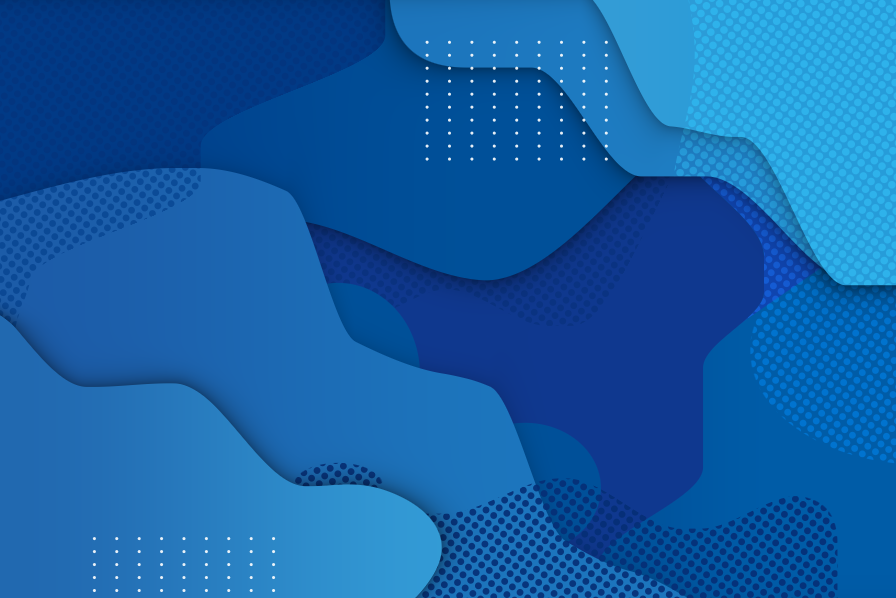
This background is drawn by a WebGL 1 fragment shader. Its source:

```glsl
precision highp float;
uniform vec2 u_resolution;

const vec3 DEEP = vec3(0.0, 0.235, 0.535);
const vec3 OCEAN = vec3(0.0, 0.315, 0.60);
const vec3 LAGOON = vec3(0.0, 0.36, 0.655);
const vec3 INDIGO = vec3(0.06, 0.22, 0.56);
const vec3 ROYAL = vec3(0.06, 0.27, 0.69);
const vec3 NAVY = vec3(0.02, 0.18, 0.46);
const vec3 STEEL = vec3(0.11, 0.36, 0.66);
const vec3 AZURE = vec3(0.11, 0.46, 0.74);
const vec3 SKY = vec3(0.20, 0.61, 0.84);
const vec3 CYAN = vec3(0.18, 0.70, 0.92);
const float DOT_PITCH = 0.0158;
const float DOT_ANGLE = 0.62;
const float DOT_RADIUS = 0.36;
const float SHADOW_WIDTH = 0.016;
const float SLOPE_STEP = 0.004;
const vec2 GRID_STEP = vec2(0.0375, 0.0217);
const float GRID_RADIUS = 0.0025;

float pixel;

float cover(float d) { return clamp(0.5 - d / pixel, 0.0, 1.0); }

float smoothMax(float a, float b, float k) {
  float h = max(k - abs(a - b), 0.0) / k;
  return max(a, b) + h * h * k * 0.25;
}

float ellipse(vec2 p, vec2 center, vec2 radius) {
  return (length((p - center) / radius) - 1.0) * min(radius.x, radius.y);
}

// Approximate distance above a curve, from its height here and one step on
float above(float y, float here, float next) {
  float slope = (next - here) / SLOPE_STEP;
  return (y - here) * inversesqrt(1.0 + slope * slope);
}

float halftone(vec2 p, float radius) {
  float c = cos(DOT_ANGLE), s = sin(DOT_ANGLE);
  vec2 cell = fract(mat2(c, s, -s, c) * p / DOT_PITCH) - 0.5;
  return cover((length(cell) - radius) * DOT_PITCH);
}

float dotGrid(vec2 p, vec2 corner, vec2 count) {
  vec2 i = clamp(floor((p - corner) / GRID_STEP + 0.5), vec2(0.0), count - 1.0);
  return cover(length(p - corner - i * GRID_STEP) - GRID_RADIUS);
}

void layer(inout vec3 color, float d, vec3 fill, float shadow) {
  color *= 1.0 - shadow * exp(-max(d, 0.0) / SHADOW_WIDTH);
  color = mix(color, fill, cover(d));
}

// Wave edges, each a sum of smooth rises
float indigoTop(float x) {
  return 0.633 - 0.102 * smoothstep(0.469, 0.82, x) + 0.303 * smoothstep(0.811, 1.27, x);
}
float indigoSide(float depth) {
  return 1.123 + 0.156 * smoothstep(0.215, 0.43, depth)
    - 0.102 * smoothstep(0.488, 0.615, depth) - 0.176 * smoothstep(0.781, 0.947, depth);
}
float middleWave(float x) {
  return 0.62 + 0.099 * smoothstep(-0.254, 0.293, x) - 0.195 * smoothstep(0.479, 0.596, x)
    - 0.152 * smoothstep(0.332, 0.781, x) - 0.186 * smoothstep(0.82, 0.947, x)
    - 0.146 * smoothstep(0.742, 1.094, x) - 0.059 * smoothstep(1.055, 1.211, x);
}
float lowerWave(float x) {
  return 0.531 - 0.178 * smoothstep(-0.078, 0.146, x) + 0.006 * smoothstep(0.156, 0.283, x)
    - 0.172 * smoothstep(0.293, 0.512, x) + 0.008 * smoothstep(0.518, 0.645, x);
}
float upperWave(float x) {
  return 0.887 - 0.182 * smoothstep(0.889, 1.074, x) - 0.178 * smoothstep(1.182, 1.436, x);
}
float cornerWave(float x) {
  return 1.016 - 0.227 * smoothstep(0.967, 1.123, x)
    - 0.018 * smoothstep(1.113, 1.23, x) - 0.248 * smoothstep(1.24, 1.416, x);
}

void main() {
  vec2 p = gl_FragCoord.xy / u_resolution * vec2(1.5, 1.0);
  pixel = 1.0 / u_resolution.y;
  float x = p.x, y = p.y, depth = 1.0 - y, ahead = x + SLOPE_STEP;
  float dots = halftone(p, DOT_RADIUS);

  // Backdrop with dotted corner and dotted right side
  vec3 color = mix(DEEP, OCEAN, smoothstep(0.0, 0.85, x));
  color = mix(color, LAGOON, smoothstep(1.0, 1.3, x));
  float cornerSide = 0.645 - 0.309 * smoothstep(0.059, 0.244, depth);
  color = mix(color, mix(DEEP, NAVY, 0.15 + 0.35 * dots), cover(x - cornerSide));
  float rightPatch = ellipse(p, vec2(1.543, 0.414), vec2(0.287, 0.191));
  color = mix(color, vec3(0.0, 0.45, 0.81), dots * cover(rightPatch));

  // Indigo basin and its royal dotted shoulder
  float top = above(y, indigoTop(x), indigoTop(ahead));
  float side = above(x, indigoSide(depth), indigoSide(depth + SLOPE_STEP));
  float shoulder = max(-side, 0.482 + 0.69 * (x - 1.273) - y);
  color = mix(color, mix(ROYAL, vec3(0.08, 0.36, 0.83), dots), cover(shoulder));
  float band = 0.469 + 0.047 * smoothstep(0.605, 0.748, x)
    - 0.061 * smoothstep(0.748, 0.918, x) + 0.371 * smoothstep(0.957, 1.23, x);
  vec3 basin = mix(INDIGO, NAVY, 0.5 * dots * cover(band - y));
  basin *= 1.0 - 0.35 * exp(min(top, 0.0) / SHADOW_WIDTH);
  layer(color, max(top, side), basin, 0.0);
  layer(color, ellipse(p, vec2(0.566, 0.375), vec2(0.137, 0.152)), OCEAN, 0.0);
  layer(color, ellipse(p, vec2(0.879, 0.184), vec2(0.127, 0.109)), OCEAN, 0.0);

  // Middle wave
  vec3 fill = mix(STEEL, AZURE, smoothstep(0.0, 0.9, x));
  float patchSide = 0.336 - 0.283 * smoothstep(0.303, 0.469, depth)
    - 0.029 * smoothstep(0.449, 0.566, depth);
  fill = mix(fill, DEEP, 0.6 * dots * cover(x - patchSide));
  layer(color, above(y, middleWave(x), middleWave(ahead)), fill, 0.12);

  // Dark dotted overlays
  float hills = 0.141 + 0.059 * smoothstep(0.742, 0.938, x)
    - 0.084 * smoothstep(0.947, 1.143, x) + 0.055 * smoothstep(1.172, 1.338, x);
  float overlay = min(smoothMax(y - hills, x - 1.402, 0.08),
    ellipse(p, vec2(0.566, 0.189), vec2(0.074, 0.037)));
  color = mix(color, NAVY, 0.9 * dots * cover(overlay));

  // Lower wave with a rounded end
  float cap = x - 0.744 + 4.7 * (y - 0.102) * (y - 0.102);
  float lower = smoothMax(above(y, lowerWave(x), lowerWave(ahead)), cap, 0.15);
  layer(color, lower, mix(vec3(0.13, 0.41, 0.69), SKY, smoothstep(0.0, 0.8, x)), 0.35);

  // Upper wave and bright corner wave
  float bright = halftone(p, 0.4) * cover(1.143 + 0.02 * cos(12.0 * (y - 0.91)) - x);
  float upper = smoothMax(-above(y, upperWave(x), upperWave(ahead)), 0.652 - x, 0.13);
  fill = mix(AZURE, vec3(0.12, 0.50, 0.77), smoothstep(0.65, 1.3, x));
  layer(color, upper, mix(fill, vec3(0.15, 0.61, 0.86), bright), 0.35);
  fill = mix(SKY, vec3(0.15, 0.61, 0.85), smoothstep(1.0, 1.3, x));
  layer(color, -above(y, cornerWave(x), cornerWave(ahead)), mix(fill, CYAN, bright), 0.28);

  // White dot grids
  float grids = max(dotGrid(p, vec2(0.715, 0.734), vec2(9.0, 10.0)),
    dotGrid(p, vec2(0.158, 0.0125), vec2(9.0, 5.0)));
  gl_FragColor = vec4(mix(color, vec3(1.0), 0.9 * grids), 1.0);
}
```
